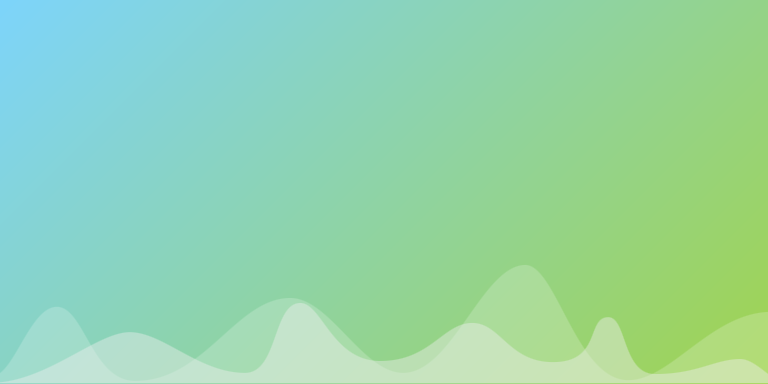
Reproduce this background procedurally as a Shadertoy shader.

```glsl
// Diagonal sky-blue to leaf-green gradient with two translucent wave layers along the bottom.

#define SKY_BLUE vec3(0.490, 0.830, 0.985)
#define LEAF_GREEN vec3(0.628, 0.827, 0.308)
#define BACK_TINT vec3(1.0)
#define FRONT_TINT vec3(0.94)
#define BACK_ALPHA 0.20
#define FRONT_ALPHA 0.42
#define BASELINE 0.002
#define SOLVE_STEPS 14

// Crests and troughs: x, height, handle lengths (start, end) of the curve to the knot
const vec4 BACK_KNOTS[8] = vec4[8](
    vec4(-0.010, 0.021, 0.0, 0.0), vec4(0.074, 0.201, 0.33, 0.42),
    vec4(0.176, 0.008, 0.35, 0.55), vec4(0.378, 0.224, 0.45, 0.35),
    vec4(0.525, 0.029, 0.35, 0.36), vec4(0.684, 0.310, 0.40, 0.35),
    vec4(0.818, 0.010, 0.30, 0.50), vec4(1.005, 0.188, 0.30, 0.42));

const vec4 FRONT_KNOTS[11] = vec4[11](
    vec4(-0.013, 0.003, 0.0, 0.0), vec4(0.169, 0.135, 0.40, 0.24),
    vec4(0.319, 0.029, 0.29, 0.40), vec4(0.391, 0.211, 0.60, 0.50),
    vec4(0.495, 0.060, 0.27, 0.60), vec4(0.615, 0.159, 0.55, 0.32),
    vec4(0.720, 0.057, 0.35, 0.55), vec4(0.792, 0.174, 0.88, 0.40),
    vec4(0.853, 0.026, 0.40, 0.70), vec4(0.964, 0.065, 0.50, 0.30),
    vec4(1.030, -0.003, 0.33, 0.33));

// Bezier ease with level ends: bisects for the parameter at x, returns the rise
float bezierEase(float x, vec2 handles) {
    float low = 0.0, high = 1.0;
    for (int i = 0; i < SOLVE_STEPS; i++) {
        float t = 0.5 * (low + high), s = 1.0 - t;
        float curveX = 3.0 * t * s * (handles.x * s + (1.0 - handles.y) * t) + t * t * t;
        if (curveX < x) low = t; else high = t;
    }
    return smoothstep(0.0, 1.0, 0.5 * (low + high));
}

// Eases the running height towards the next knot
float easeToKnot(float height, vec4 from, vec4 to, float x) {
    if (x <= from.x) return height;
    if (x >= to.x) return to.y;
    return mix(from.y, to.y, bezierEase((x - from.x) / (to.x - from.x), to.zw));
}

float backHeight(float x) {
    float height = BACK_KNOTS[0].y;
    for (int i = 1; i < 8; i++)
        height = easeToKnot(height, BACK_KNOTS[i - 1], BACK_KNOTS[i], x);
    return height;
}

float frontHeight(float x) {
    float height = FRONT_KNOTS[0].y;
    for (int i = 1; i < 11; i++)
        height = easeToKnot(height, FRONT_KNOTS[i - 1], FRONT_KNOTS[i], x);
    return height;
}

// Antialiased coverage, where positive values are inside
float coverage(float inside) {
    return clamp(0.5 + inside / max(fwidth(inside), 1e-5), 0.0, 1.0);
}

void mainImage(out vec4 fragColor, in vec2 fragCoord) {
    vec2 uv = fragCoord / iResolution.xy;
    float aspect = iResolution.x / iResolution.y;

    // Background gradient from the top left to the bottom right
    float diagonal = (uv.x * aspect + 1.0 - uv.y) / (aspect + 1.0);
    vec3 color = mix(SKY_BLUE, LEAF_GREEN, diagonal);

    // Wave layers, resting on the baseline
    float aboveBase = coverage(uv.y - BASELINE);
    float back = coverage(backHeight(uv.x) - uv.y) * aboveBase;
    float front = coverage(frontHeight(uv.x) - uv.y) * aboveBase;
    color = mix(color, BACK_TINT, BACK_ALPHA * back);
    color = mix(color, FRONT_TINT, FRONT_ALPHA * front);

    fragColor = vec4(color, 1.0);
}
```
